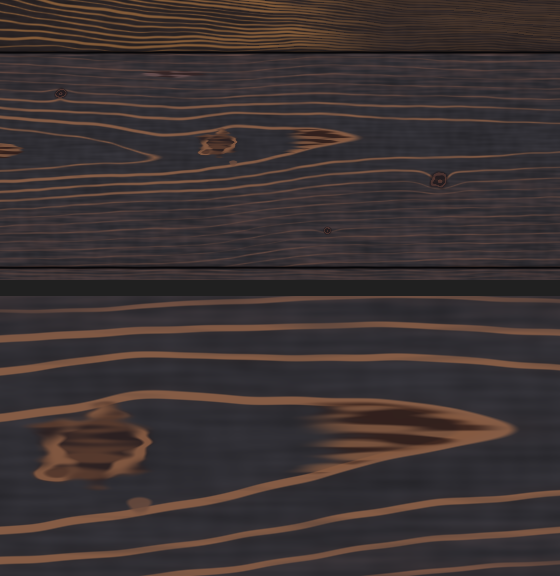
Top: the whole. Bottom: its middle third, enlarged.
A WebGL 1 fragment shader for this texture:

```glsl
precision highp float;
// Charred timber planks: one broad board with nested cathedral grain between
// two cropped boards. Growth rings are integer levels of a scalar field, drawn
// at constant width by its gradient, then worn with stretched gradient noise.
uniform vec2 u_resolution;

vec2 direction(vec2 cell) {
  float a = 6.2832 * fract(sin(dot(cell, vec2(127.1, 311.7))) * 43758.5);
  return vec2(cos(a), sin(a));
}

float noise(vec2 p) {
  vec2 i = floor(p), f = p - i;
  vec2 s = f * f * f * (f * (f * 6.0 - 15.0) + 10.0);
  vec2 e = vec2(1.0, 0.0);
  float low = mix(dot(direction(i), f), dot(direction(i + e), f - e), s.x);
  float high = mix(dot(direction(i + e.yx), f - e.yx),
                   dot(direction(i + 1.0), f - 1.0), s.x);
  return mix(low, high, s.y) * 1.4;
}

// Soft elliptical bump, 1 at its centre
float bump(vec2 p, vec2 centre, vec2 radius) {
  vec2 q = (p - centre) / radius;
  return exp(-dot(q, q));
}

// Ring field of the broad board: hyperbolas opening to the left
float broadRings(vec2 p) {
  vec2 q = p;
  q.y += 0.009 * noise(p * vec2(2.6, 5.0)) + 0.0022 * noise(p * vec2(13.0, 24.0));
  float t = 1.0 - pow(max(1.0 - q.x / 2.0, 0.0), 1.5);
  float axis = mix(0.466, 0.505, smoothstep(0.7, 1.2, q.x));
  float h = (q.y - axis) / 0.0286;
  h += 1.2 * bump(vec2(q.x, h), vec2(0.56, 0.0), vec2(0.16, 3.0));
  float f = length(vec2(h, mix(3.07, 4.02, t))) - mix(3.07, 1.42, t);
  // Rings swerve around the knots
  f -= 0.5 * bump(p, vec2(0.83, 0.58), vec2(0.12, 0.05));
  f -= 1.0 * bump(p, vec2(1.57, 0.345), vec2(0.06, 0.04));
  f -= 0.6 * bump(p, vec2(0.216, 0.665), vec2(0.04, 0.02));
  f -= 0.5 * bump(p, vec2(1.17, 0.175), vec2(0.04, 0.02));
  return f;
}

float rings(vec2 p) {
  if (p.y > 0.8125) {
    float y = p.y - 0.8125 + 0.014 * noise(p * vec2(3.2, 7.0))
            + 0.003 * noise(p * vec2(12.0, 30.0));
    return y * (1.0 + 1.6 * p.x) / 0.031 + 0.4;
  }
  if (p.y < 0.044) return p.y * 85.0 + 0.8 * noise(p * vec2(4.0, 12.0));
  return broadRings(p);
}

void main() {
  vec2 p = gl_FragCoord.xy / u_resolution.y;
  float pixel = 1.0 / u_resolution.y;
  float top = step(0.8125, p.y);
  float bottom = 1.0 - step(0.044, p.y);
  float middle = 1.0 - top - bottom;

  // Ring field and signed distance to the nearest ring
  float f = rings(p);
  float eps = 0.001;
  vec2 slope = vec2(rings(p + vec2(eps, 0.0)) - f, rings(p + vec2(0.0, eps)) - f) / eps;
  float id = floor(f + 0.5);
  float d = (f - id) / max(length(slope), 9.0);

  // Charred surface with fibres and mottling
  float fibre = noise(p * vec2(4.0, 65.0)) + 0.8 * noise(p * vec2(11.0, 115.0));
  float mottle = noise(p * vec2(34.0, 22.0)) + noise(p * vec2(5.0, 8.0) + 9.0);
  float streak = noise(p * vec2(9.0, 95.0) + 31.0);
  float outer = max(smoothstep(3.0, 6.5, f) * middle, bottom);
  vec3 color = mix(vec3(0.182, 0.178, 0.2), vec3(0.15, 0.13, 0.135), top);
  color = mix(color, vec3(0.25, 0.205, 0.21),
              outer * clamp(0.35 + 0.6 * fibre, 0.0, 0.9));
  color *= 1.0 + 0.1 * fibre + 0.07 * mottle;

  // Bare ridges: crisp on one side, fading into the char on the other
  float vary = noise(vec2(p.x * 2.3 + id * 5.7, id * 7.31));
  float width = mix(0.0042, 0.0019, outer) * (0.85 + 0.6 * vary);
  width = mix(width, 0.0032 * (0.8 + vary), top);
  float ridge = 1.0 - smoothstep(width - pixel, width + pixel, abs(d));
  float halo = exp(-abs(d) / 0.006) * mix(0.2, 0.12, outer);
  float strength = mix(0.9, 0.55, outer) + 0.35 * vary + 0.3 * streak;
  strength *= mix(1.0, 1.0 - 0.75 * smoothstep(0.9, 1.45, p.x), top);
  strength *= mix(1.0, 0.5, bottom);
  vec3 tan = mix(vec3(0.52, 0.36, 0.27), vec3(0.42, 0.3, 0.26), outer);
  tan = mix(tan, vec3(0.52, 0.36, 0.22), top);
  color = mix(color, vec3(0.3, 0.2, 0.17), halo);
  color = mix(color, tan, ridge * clamp(strength, 0.0, 1.0));

  // Torn fibres filling the long ring tip and the left-hand patch
  float tip = smoothstep(1.7, 1.82, f) * (1.0 - smoothstep(1.97, 2.03, f))
            * smoothstep(1.02, 1.1, p.x + 0.05 * streak) * middle;
  float patchEdge = length((p - vec2(0.0, 0.465)) / vec2(0.088, 0.028)) + 0.25 * streak;
  float torn = max(tip, 1.0 - smoothstep(0.85, 1.05, patchEdge));
  vec3 tornColor = mix(vec3(0.2, 0.12, 0.1), vec3(0.52, 0.35, 0.25),
                       smoothstep(-0.3, 0.35, streak + 0.5 * fibre));
  color = mix(color, tornColor, torn * 0.85);

  // Central knot: ragged brown heart, pale broken ring and a small chip
  vec2 k = (p - vec2(0.775, 0.488)) / vec2(0.085, 0.05);
  float r = length(k) + 0.3 * noise(p * vec2(22.0, 32.0)) + 0.2 * streak;
  float heart = 1.0 - smoothstep(0.7, 1.0, r);
  color = mix(color, mix(vec3(0.17, 0.12, 0.12), vec3(0.36, 0.23, 0.17),
                         smoothstep(-0.4, 0.4, fibre)), heart * 0.85);
  float rim = 1.0 - smoothstep(0.06, 0.18, abs(r - 0.72));
  color = mix(color, vec3(0.5, 0.34, 0.25),
              rim * smoothstep(-0.25, 0.3, noise(p * vec2(17.0, 26.0) + 4.0)));
  float chip = length((p - vec2(0.833, 0.417)) / vec2(0.017, 0.011)) + 0.3 * streak;
  color = mix(color, vec3(0.43, 0.3, 0.24), 0.8 - 0.8 * smoothstep(0.7, 1.1, chip));

  // Tight dark knots, shrinking from one to the next
  for (int i = 0; i < 3; i++) {
    float n = float(i);
    vec2 centre = i == 0 ? vec2(1.57, 0.354) : i == 1 ? vec2(0.216, 0.665) : vec2(1.17, 0.175);
    float size = 0.042 / (1.0 + 0.55 * n);
    float q = length((p - centre) / vec2(size, size * 0.85)) + 0.25 * noise(p * 38.0);
    vec3 knot = mix(vec3(0.13, 0.1, 0.11), vec3(0.31, 0.2, 0.18),
                    smoothstep(0.1, 0.8, sin(q * 13.0) + 0.5 * fibre));
    color = mix(color, knot, 0.85 - 0.85 * smoothstep(0.6, 1.0, q));
  }

  // Long reddish scar near the upper edge
  float scar = length((p - vec2(0.615, 0.736)) / vec2(0.12, 0.013)) + 0.35 * streak;
  vec3 scarColor = mix(vec3(0.2, 0.13, 0.13), vec3(0.44, 0.33, 0.33), smoothstep(0.0, 0.4, fibre));
  color = mix(color, scarColor, 0.75 - 0.75 * smoothstep(0.7, 1.05, scar));

  // Gaps between boards, with a worn lip under each
  float wobble = 0.0012 * noise(vec2(p.x * 9.0, 2.0));
  float below = min(abs(p.y - 0.803 + wobble), abs(p.y - 0.034 + wobble));
  color += vec3(0.09, 0.06, 0.05) * (1.0 - smoothstep(0.001, 0.005, below)) * (0.6 + streak);
  float gap = min(abs(p.y - 0.8125 + wobble), abs(p.y - 0.044 + wobble));
  color *= 1.0 - 0.35 * exp(-gap / 0.008);
  color = mix(vec3(0.025, 0.022, 0.03), color, smoothstep(0.0035 - pixel, 0.0035 + pixel, gap));
  gl_FragColor = vec4(color, 1.0);
}
```
